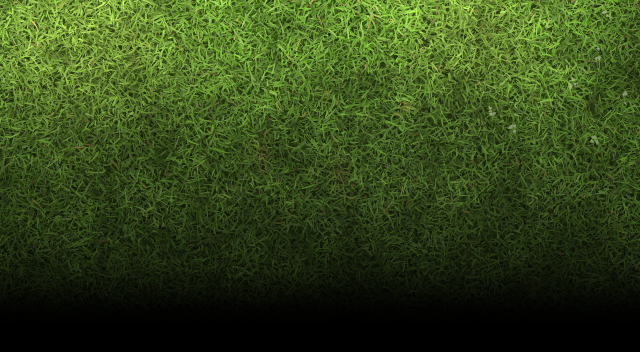
This texture is drawn by a Shadertoy shader. Its source:

```glsl
vec4 hash4(vec3 p) {
    vec4 q = fract(p.xyzx * vec4(.1031, .1030, .0973, .1099));
    q += dot(q, q.wzxy + 33.33);
    return fract((q.xxyz + q.yzzw) * q.zywx);
}

float noise(vec2 p) {
    vec2 i = floor(p), f = fract(p);
    f = f * f * (3. - 2. * f);
    float low = mix(hash4(vec3(i, 91)).x, hash4(vec3(i + vec2(1, 0), 91)).x, f.x);
    float high = mix(hash4(vec3(i + vec2(0, 1), 91)).x, hash4(vec3(i + 1., 91)).x, f.x);
    return mix(low, high, f.y);
}

float patchAt(vec2 uv, vec2 center, vec2 size) {
    vec2 d = (uv - center) / size;
    return exp(-dot(d, d));
}

// Signed distance to a curved, tapering blade; y returns the position along it
vec2 bladeShape(vec2 p, float angle, float halfLength, float halfWidth, float bend) {
    float c = cos(angle), s = sin(angle);
    p = vec2(c * p.x + s * p.y, c * p.y - s * p.x);
    float t = p.x / halfLength;
    p.y += bend * (t * t - .3);
    float taper = halfWidth * (1. - .65 * smoothstep(-.5, 1., t));
    return vec2(max(abs(p.y) - taper, abs(p.x) - halfLength), t);
}

vec3 grass(vec2 p, vec2 uv, float pixel) {
    float clump = .6 * noise(p * 13.) + .4 * noise(p * 31. + 8.);
    vec3 color = vec3(.27, .37, .12) * (.65 + .7 * noise(p * 90.));
    float yellow = .6 * patchAt(uv, vec2(.13, .88), vec2(.17, .25))
                 + .5 * patchAt(uv, vec2(.74, .9), vec2(.12, .22));
    float cool = patchAt(uv, vec2(.6, .45), vec2(.3, .28));

    // Overlapping layers, from the shaded floor to the lit tips
    for (int layer = 0; layer < 8; layer++) {
        float depth = float(layer) / 7.;
        vec2 q = p / .021 + vec2(.37, .61) * float(layer);
        vec2 cell = floor(q);
        for (int k = 0; k < 9; k++) {
            vec2 id = cell + vec2(k % 3 - 1, k / 3 - 1);
            vec4 r = hash4(vec3(id, float(layer) * 7. + 3.));
            vec4 s = hash4(vec3(id + 57., float(layer) * 5. + 11.));
            vec2 offset = (q - id - .2 - .6 * r.xy) * .021;
            vec2 blade = bladeShape(offset, r.z * 6.283, mix(.007, .021, r.w * r.w),
                                    mix(.0012, .0027, s.x), (s.y - .5) * .005);
            float cover = smoothstep(.7, -.7, blade.x / pixel);

            float tone = mix(.62, 1.05, depth) + .55 * (s.z - .5) + .10 * blade.y;
            tone *= .72 + .58 * clump;
            vec3 tint = mix(vec3(.62, 1., .24), vec3(.80, 1.02, .46), s.w);
            tint = mix(tint, vec3(.90, 1.06, .44), yellow);
            tint = mix(tint, vec3(.69, .95, .39), cool * .6);
            tint = mix(tint, vec3(.95, .88, .45), step(.98, s.y));
            color = mix(color, tint * tone, cover);
        }
    }
    return color;
}

// Small pale blossoms, each a loose cluster of petals
float blossoms(vec2 p, float aspect, float pixel) {
    vec2 spots[7] = vec2[7](vec2(.945, .96), vec2(.935, .85), vec2(.895, .76),
        vec2(.98, .72), vec2(.93, .60), vec2(.80, .63), vec2(.77, .69));
    float cover = 0.;
    for (int i = 0; i < 7; i++) {
        for (int j = 0; j < 4; j++) {
            vec4 r = hash4(vec3(i, j, 23));
            vec2 center = spots[i] * vec2(aspect, 1) + (r.xy - .5) * vec2(.018, .034);
            vec2 petal = bladeShape(p - center, r.z * 6.283, .003 + .004 * r.w, .004, .001);
            cover = max(cover, smoothstep(.7, -.7, petal.x / pixel));
        }
    }
    return cover;
}

void mainImage(out vec4 fragColor, in vec2 fragCoord) {
    vec2 uv = fragCoord / iResolution.xy;
    float aspect = iResolution.x / iResolution.y;
    vec2 p = vec2(uv.x * aspect, uv.y);
    float pixel = 1. / iResolution.y;

    vec3 color = grass(p, uv, pixel);

    // Dry, brownish gaps between the blades
    float dry = patchAt(uv, vec2(.53, .5), vec2(.012, .05))
              + patchAt(uv, vec2(.41, .56), vec2(.012, .04))
              + patchAt(uv, vec2(.635, .695), vec2(.012, .014));
    color = mix(color, color.g * vec3(.95, .87, .40), min(dry, 1.) * .45);

    // Light falls from the top edge and fades to black below
    float light = .99 * max(uv.y - .06, 0.) / (1. + .27 * uv.y);
    light *= smoothstep(.03, .25, uv.y);
    light *= 1. + .14 * patchAt(uv, vec2(.16, .91), vec2(.16, .22))
                + .16 * patchAt(uv, vec2(.72, .94), vec2(.13, .2))
                + .06 * patchAt(uv, vec2(.42, .85), vec2(.12, .25))
                - .26 * patchAt(uv, vec2(1., .82), vec2(.12, .4))
                - .14 * patchAt(uv, vec2(.25, .6), vec2(.14, .13));
    light *= .90 + .20 * noise(p * 5. + 4.);
    color = mix(color * light, vec3(.74, .80, .62) * (.45 + light), blossoms(p, aspect, pixel) * .75);

    // Soft shoulder keeps the brightest tips from glaring
    color /= 1. + .28 * max(color.g - .5, 0.);
    fragColor = vec4(clamp(color, 0., 1.), 1);
}
```
